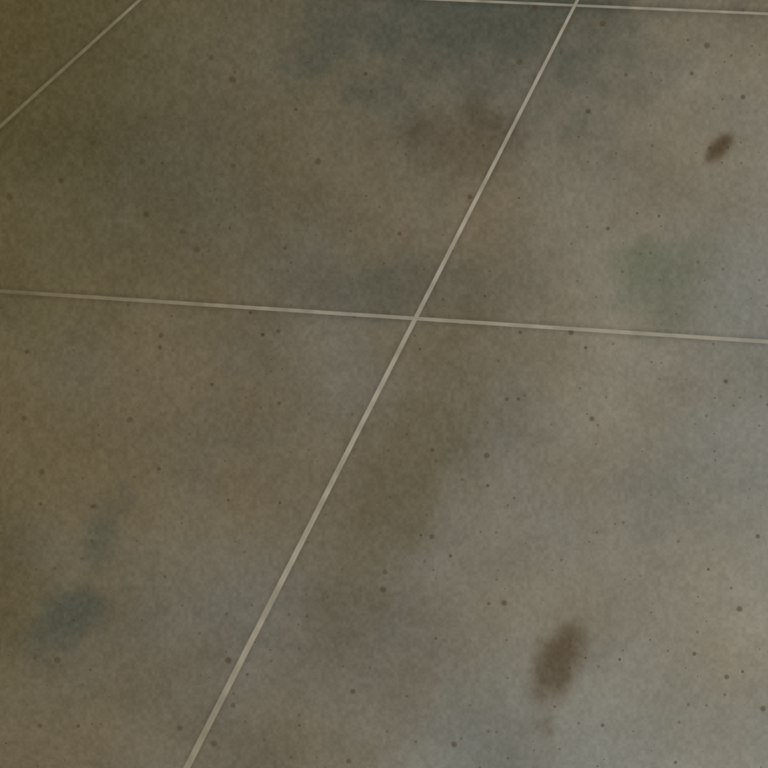
A Shadertoy shader for this texture:

```glsl
// Worn olive-grey concrete floor in perspective, scored into large slabs by pale joints.

const vec3 OLIVE = vec3(0.355, 0.325, 0.235);
const vec3 TAUPE = vec3(0.410, 0.385, 0.325);
const vec3 PALE = vec3(0.510, 0.497, 0.447);
const vec3 SLATE = vec3(0.300, 0.305, 0.260);
const vec3 RUST = vec3(0.275, 0.220, 0.150);
const vec3 MOSS = vec3(0.385, 0.395, 0.325);
const vec3 JOINT = vec3(0.650, 0.620, 0.550);
const vec3 JOINT_DIRTY = vec3(0.510, 0.470, 0.340);

float hash(vec2 p) {
    vec3 q = fract(vec3(p.xyx) * 0.1031);
    q += dot(q, q.yzx + 33.33);
    return fract((q.x + q.y) * q.z);
}

float noise(vec2 p) {
    vec2 i = floor(p), f = fract(p);
    f = f * f * (3.0 - 2.0 * f);
    float low = mix(hash(i), hash(i + vec2(1, 0)), f.x);
    float high = mix(hash(i + vec2(0, 1)), hash(i + vec2(1, 1)), f.x);
    return mix(low, high, f.y);
}

float fbm(vec2 p) {
    float sum = 0.0, gain = 0.5;
    for (int i = 0; i < 5; i++) {
        sum += gain * noise(p);
        p = mat2(1.6, 1.2, -1.2, 1.6) * p + 17.3;
        gain *= 0.5;
    }
    return sum;
}

// Height below the horizon, which shrinks with distance
float nearness(vec2 p) {
    return 1.951 + 0.0072 * p.x - p.y;
}

// Canvas point to slab coordinates; joints lie on whole numbers
vec2 slabCoord(vec2 p) {
    float across = 1.67 * (p.x - 0.243 - 0.509 * p.y);
    float along = 2.286 * (p.y - 0.621 + 0.066 * p.x);
    return vec2(across, along) / nearness(p);
}

// Canvas distance to the nearest whole number of a coordinate
float jointDistance(float coord, float pixel) {
    float slope = length(vec2(dFdx(coord), dFdy(coord))) / pixel;
    return abs(fract(coord + 0.5) - 0.5) / slope;
}

float jointMask(float dist, float halfWidth, float soft) {
    return 1.0 - smoothstep(halfWidth - soft, halfWidth + soft, dist);
}

// Soft ragged ellipse, leaning sideways by lean
float stain(vec2 p, vec2 centre, vec2 radius, float lean) {
    vec2 d = p - centre;
    d.x -= lean * d.y;
    float ragged = 1.1 * (fbm(p * 24.0) - 0.5);
    return 1.0 - smoothstep(0.15, 1.2, length(d / radius) + ragged);
}

// Sparse pits, one chance in each cell
float pits(vec2 p, float cells, float density) {
    vec2 id = floor(p * cells);
    vec2 centre = 0.3 + 0.4 * vec2(hash(id + 3.1), hash(id + 8.7));
    float size = mix(0.08, 0.28, hash(id + 5.9));
    float spot = 1.0 - smoothstep(size * 0.3, size, length(fract(p * cells) - centre));
    return spot * step(1.0 - density, hash(id));
}

vec3 concrete(vec2 p) {
    // Broad tone from olive at the left to pale at the lower right
    float cloud = fbm(p * 4.0 + 2.0) - 0.48;
    float light = p.x - 0.35 * p.y + 0.45 * cloud;
    vec3 col = mix(OLIVE, TAUPE, smoothstep(-0.35, 0.32, light));
    col = mix(col, PALE, smoothstep(0.3, 0.95, light));
    col += vec3(0.012, 0.0, -0.016) * 4.0 * (fbm(p * 5.0 + 40.0) - 0.48);
    col += 0.09 * (fbm(p * vec2(9.0, 11.0) + 9.0) - 0.48);

    // Shade at the far edge and the far left corner
    col = mix(col, SLATE, 0.85 * stain(p, vec2(0.62, 1.0), vec2(0.30, 0.17), 0.0));
    col = mix(col, OLIVE * vec3(0.88, 0.86, 0.72), 0.7 * smoothstep(0.5, 0.0, length(p - vec2(0, 1))));

    // Stains
    col = mix(col, SLATE, 0.75 * stain(p, vec2(0.09, 0.195), vec2(0.05, 0.055), 0.4));
    col = mix(col, SLATE, 0.50 * stain(p, vec2(0.135, 0.31), vec2(0.04, 0.09), 0.3));
    col = mix(col, SLATE, 0.45 * stain(p, vec2(0.53, 0.625), vec2(0.11, 0.05), 0.0));
    col = mix(col, OLIVE, 0.50 * stain(p, vec2(0.53, 0.40), vec2(0.09, 0.22), 0.4));
    col = mix(col, MOSS, 0.70 * stain(p, vec2(0.86, 0.635), vec2(0.10, 0.07), 0.0));
    col = mix(col, RUST, 0.30 * stain(p, vec2(0.61, 0.82), vec2(0.09, 0.06), 0.0));
    col = mix(col, RUST, 0.60 * stain(p, vec2(0.72, 0.13), vec2(0.04, 0.08), 0.2));
    col = mix(col, RUST, 0.75 * stain(p, vec2(0.934, 0.805), vec2(0.016, 0.022), 0.6));

    // Pits and grain
    col = mix(col, RUST, 0.5 * pits(p, 45.0, 0.06) + 0.3 * pits(p + 0.37, 85.0, 0.06));
    col += 0.035 * (noise(p * vec2(190.0, 150.0)) - 0.5);
    return col + 0.025 * (noise(p * 330.0) - 0.5);
}

void mainImage(out vec4 fragColor, in vec2 fragCoord) {
    float pixel = 1.0 / iResolution.y;
    vec2 p = fragCoord / iResolution.xy;
    vec2 slab = slabCoord(p);
    float halfWidth = 0.0021 * nearness(p);
    float soft = max(pixel, 0.0011);
    float lengthwise = jointDistance(slab.x, pixel);
    float crosswise = jointDistance(slab.y, pixel);

    // Joints fade to the left and wear away in places
    float clean = smoothstep(-0.15, 0.5, p.x);
    float wear = mix(0.65, 1.0, noise(p * 70.0)) * mix(0.55, 0.95, clean);
    float line = max(jointMask(lengthwise, halfWidth, soft),
                     0.85 * jointMask(crosswise, halfWidth * 0.85, soft));
    float groove = 1.0 - smoothstep(0.0, 0.011, min(lengthwise, crosswise));

    vec3 col = concrete(p) * (1.0 - 0.12 * groove);
    col = mix(col, mix(JOINT_DIRTY, JOINT, clean), line * wear);
    fragColor = vec4(col, 1.0);
}
```
